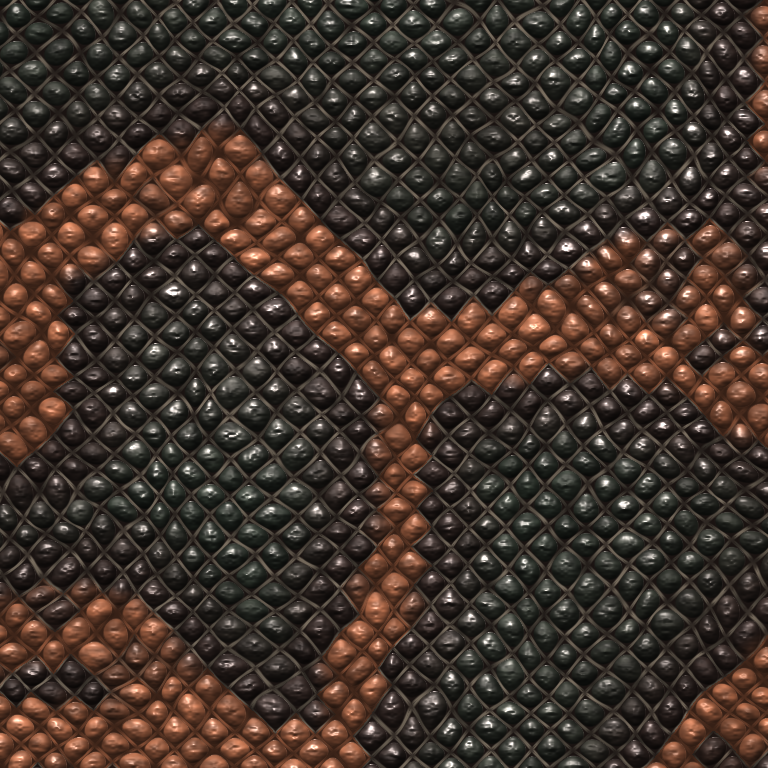
This texture is drawn by a three.js fragment shader. Its source:

```glsl
// Glossy embossed snake leather: domed scales on a diagonal lattice, lit from
// above. Tan bands (distances to segments) colour whole scales and enclose
// green-black patches; noise adds warping, wrinkles and broken highlights.

#define SCALES 19.5
#define WARP 0.022
#define JITTER 0.012
#define DOME 0.0066
#define WRINKLE 0.0021
#define SHEEN 0.27
#define GLINT 0.8
#define TAN vec3(0.53, 0.315, 0.215)
#define BLACK vec3(0.135, 0.1, 0.09)
#define GREEN vec3(0.125, 0.15, 0.125)
#define SEAM vec3(0.37, 0.335, 0.29)

varying vec2 vUv;

float hash(vec2 p) {
  vec3 q = fract(p.xyx * 0.1031);
  q += dot(q, q.yzx + 33.33);
  return fract((q.x + q.y) * q.z);
}

float noise(vec2 p) {
  vec2 i = floor(p), f = fract(p);
  f = f * f * (3.0 - 2.0 * f);
  return mix(mix(hash(i), hash(i + vec2(1, 0)), f.x),
             mix(hash(i + vec2(0, 1)), hash(i + vec2(1, 1)), f.x), f.y);
}

vec2 noise2(vec2 p) {
  return vec2(noise(p + 3.0), noise(p + 41.0)) - 0.5;
}

// Lattice position: xy is the cell id, zw the offset from the cell centre.
vec4 scaleCell(vec2 p) {
  p += WARP * noise2(p * 7.0) + JITTER * noise2(p * 21.0 + 60.0);
  vec2 q = SCALES * vec2(p.x + p.y, p.x - p.y) + 60.0;
  return vec4(floor(q), fract(q) - 0.5);
}

// Superellipse radius of a scale: 1 at its rim, rounder near the sides.
float scaleRadius(vec4 cell, vec2 p) {
  float size = 0.425 + 0.05 * hash(cell.xy + 7.0);
  float k = mix(2.8, 2.1, smoothstep(0.15, 0.45, abs(p.x - 0.5)));
  vec2 a = pow(abs(cell.zw) + 0.001, vec2(k));
  return pow(a.x + a.y, 1.0 / k) / size;
}

float height(vec2 p) {
  vec4 cell = scaleCell(p);
  float r = min(scaleRadius(cell, p), 1.0);
  float crease = noise(p * vec2(75, 190)) + 0.6 * noise(p * vec2(190, 290) + 9.0);
  return DOME * (1.0 - r * r * r) + WRINKLE * crease * (1.2 - r);
}

float band(vec2 p, vec2 a, vec2 b, float halfWidth) {
  vec2 ab = b - a;
  float t = clamp(dot(p - a, ab) / dot(ab, ab), 0.0, 1.0);
  return length(p - a - ab * t) - halfWidth;
}

// Signed distance to the branching tan marking.
float marking(vec2 p) {
  vec2 fork = vec2(0.53, 0.52), peak = vec2(0.27, 0.78);
  vec2 left = vec2(0.03, 0.67), right = vec2(0.78, 0.59);
  float d = band(p, left, peak, 0.055);
  d = min(d, band(p, left, vec2(0.03, 0.46), 0.06));
  d = min(d, band(p, peak, fork, 0.048));
  d = min(d, band(p, fork, right, 0.054));
  d = min(d, band(p, right, vec2(0.94, 0.64), 0.068));
  d = min(d, band(p, right, vec2(1.02, 0.48), 0.06));
  d = min(d, band(p, fork, vec2(0.515, 0.28), 0.034));
  d = min(d, band(p, vec2(0.515, 0.28), vec2(0.44, 0.04), 0.037));
  d = min(d, band(p, vec2(0.0, 0.17), vec2(0.13, 0.18), 0.055));
  d = min(d, band(p, vec2(0.13, 0.18), vec2(0.29, 0.05), 0.048));
  d = min(d, band(p, vec2(0.0, 0.05), vec2(0.42, 0.01), 0.05));
  d = min(d, band(p, vec2(0.9, 0.0), vec2(1.02, 0.16), 0.045));
  return min(d, band(p, vec2(1.03, 0.75), vec2(1.02, 1.0), 0.04));
}

void main() {
  vec2 p = vUv;
  vec4 cell = scaleCell(p);
  float r = scaleRadius(cell, p);
  float tone = hash(cell.xy);

  // Colour: mostly one tone per scale, bleeding slightly over the edges.
  vec2 offset = vec2(cell.z + cell.w, cell.z - cell.w) * 0.5 / SCALES;
  vec2 spot = p - offset * 0.75;
  float d = marking(spot) + 0.025 * (noise(spot * 16.0) - 0.5);
  float brown = 1.0 - smoothstep(-0.008, 0.008, d);
  float side = smoothstep(0.22, 0.42, abs(p.x - 0.5));
  brown *= 1.0 - 0.9 * side * smoothstep(0.66, 0.78, noise(spot * 15.0 + 20.0));
  float green = smoothstep(0.025, 0.12, d) * (0.5 + 0.5 * noise(p * 6.0));
  vec3 base = mix(mix(BLACK, GREEN, green), TAN, brown);
  base *= 0.85 + 0.3 * tone;
  base *= 0.72 + 0.56 * noise(p * vec2(90, 150));

  // Skin between the scales: a worn pale rim around each, dark in the corners.
  float stain = noise(p * 55.0);
  vec3 groove = mix(BLACK * 0.75, TAN * 0.4, brown);
  vec3 ridge = mix(SEAM, TAN * 0.78, brown) * (0.45 + 0.9 * stain);
  float border = 0.5 - max(abs(cell.z), abs(cell.w));
  float pale = 1.0 - smoothstep(0.02, 0.09, border);
  groove = mix(groove, ridge, pale * (1.0 - 0.6 * smoothstep(1.15, 1.4, r)));

  // Lighting from the slope of the embossed surface.
  float e = 0.0012, h = height(p);
  vec2 slope = vec2(height(p + vec2(e, 0)) - h, height(p + vec2(0, e)) - h) / e;
  vec3 n = normalize(vec3(-slope, 1.0));
  vec3 light = normalize(vec3(-0.1, 0.72, 0.75));
  float diffuse = max(dot(n, light), 0.0);
  float shine = max(dot(n, normalize(light + vec3(0, 0, 1))), 0.0);
  float gloss = (0.55 + 0.9 * noise(p * 5.0 + 12.0)) * mix(1.0, 0.6, brown);
  float streak = smoothstep(0.25, 0.75, noise(p * vec2(60, 160) + 5.0));
  float spec = SHEEN * pow(shine, 9.0) + GLINT * streak * pow(shine, 42.0);
  spec *= 0.35 + 0.65 * smoothstep(-0.45, 0.35, cell.z - cell.w);

  vec3 dome = base * (0.36 + 0.8 * diffuse) + vec3(0.97, 0.92, 0.91) * spec * gloss;
  vec3 color = mix(dome, groove, smoothstep(0.9, 1.08, r));
  gl_FragColor = vec4(color, 1.0);
}
```
